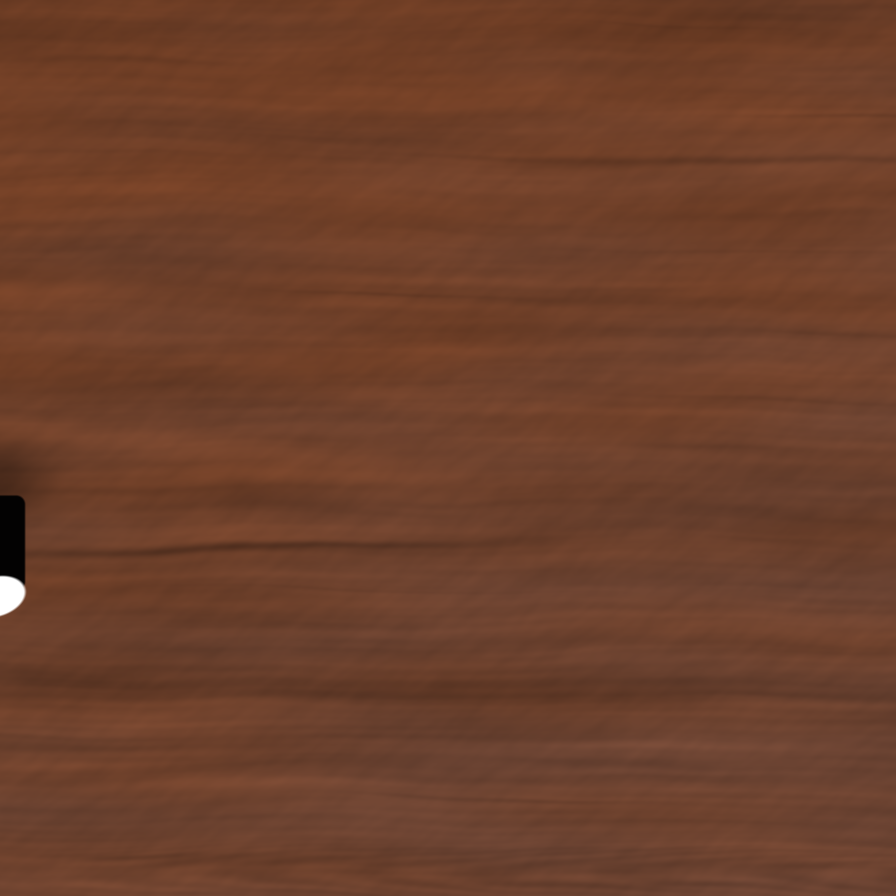
Write a Shadertoy shader that draws this texture.

```glsl
// Brown veneer with a horizontal grain, and a small dark lamp at the left edge.
// Stretched gradient noise makes the bands and lines, a tilted layer makes the
// short fibres, and soft streaks, arches and a colour drift finish the board.

const vec3 WARM_WOOD = vec3(0.432, 0.240, 0.143);
const vec3 COOL_WOOD = vec3(0.408, 0.255, 0.190);
const vec3 LAMP_BLACK = vec3(0.012, 0.008, 0.008);
const vec3 LAMP_WHITE = vec3(1.0);

float hash(vec2 p) {
    vec3 q = fract(vec3(p.xyx) * 0.1031);
    q += dot(q, q.yzx + 33.33);
    return fract((q.x + q.y) * q.z);
}

vec2 gradient(vec2 cell) {
    float angle = 6.2832 * hash(cell);
    return vec2(cos(angle), sin(angle));
}

// Gradient noise, about -0.7 to 0.7
float noise(vec2 p) {
    vec2 i = floor(p), f = p - i;
    vec2 u = f * f * f * (f * (f * 6.0 - 15.0) + 10.0);
    vec2 e = vec2(1.0, 0.0);
    float low = mix(dot(gradient(i), f), dot(gradient(i + e), f - e), u.x);
    float high = mix(dot(gradient(i + e.yx), f - e.yx), dot(gradient(i + 1.0), f - 1.0), u.x);
    return mix(low, high, u.y);
}

float fbm(vec2 p) {
    float sum = 0.0, amplitude = 1.0;
    for (int i = 0; i < 3; i++) {
        sum += amplitude * noise(p);
        p = p * vec2(1.7, 2.0) + 17.3;
        amplitude *= 0.55;
    }
    return sum;
}

vec2 rotate(vec2 p, float angle) {
    float c = cos(angle), s = sin(angle);
    return vec2(c * p.x + s * p.y, c * p.y - s * p.x);
}

// Soft streak with tapered ends
float streak(vec2 p, vec2 center, vec2 size, float slope) {
    vec2 d = p - center;
    d.y -= slope * d.x;
    d /= size;
    return exp(-dot(d, d));
}

// Short dark streaks scattered over the board
float scatteredStreaks(vec2 p) {
    float sum = 0.0;
    for (int i = 0; i < 18; i++) {
        float id = float(i) + 40.0;
        vec2 center = vec2(hash(vec2(id, 1.7)), (float(i) + hash(vec2(id, 5.1))) / 18.0);
        vec2 size = vec2(mix(0.05, 0.24, hash(vec2(id, 9.3))), mix(0.002, 0.006, hash(vec2(id, 12.9))));
        sum += streak(p, center, size, -0.02) * mix(0.4, 1.0, hash(vec2(id, 21.4)));
    }
    return sum;
}

// Nested arches opening to the right
float arches(vec2 p, float axis, float bend) {
    float y = p.y - axis;
    float rings = sin((p.x - bend * y * y) * 42.0 + 2.0 * noise(p * vec2(5.0, 20.0)));
    return rings * exp(-y * y / 0.0004) * smoothstep(0.02, 0.12, p.x);
}

// Relative brightness of the grain around zero
float woodTone(vec2 uv) {
    vec2 p = uv + vec2(0.0, 0.016 * noise(uv * vec2(2.5, 5.0)) + 0.003 * noise(uv * vec2(9.0, 18.0)));
    float lower = 1.0 - smoothstep(0.1, 0.55, uv.y);
    float tone = 0.10 * fbm(p * vec2(1.6, 13.0));
    tone += 0.10 * fbm(p * vec2(3.0, 38.0) + 7.0);
    tone += mix(0.035, 0.10, lower) * noise(p * vec2(2.0, 105.0) + 31.0);
    tone += 0.055 * noise(rotate(uv, 0.5) * vec2(16.0, 62.0));
    tone += 0.03 * noise(rotate(uv, 0.6) * vec2(45.0, 120.0));
    tone -= 0.09 * scatteredStreaks(p);
    tone += 0.05 * arches(p, 0.025, 500.0);
    // Main dark figure across the middle and lower board
    tone -= 0.27 * streak(p, vec2(0.29, 0.389), vec2(0.26, 0.0045), 0.025);
    tone -= 0.15 * streak(p, vec2(0.32, 0.442), vec2(0.13, 0.018), -0.03);
    tone -= 0.10 * streak(p, vec2(0.88, 0.435), vec2(0.28, 0.022), -0.02);
    tone -= 0.13 * streak(p, vec2(0.45, 0.238), vec2(0.9, 0.018), -0.01);
    tone -= 0.12 * streak(p, vec2(0.85, 0.819), vec2(0.40, 0.004), -0.03);
    tone += 0.08 * streak(p, vec2(0.10, 0.515), vec2(0.35, 0.014), -0.12);
    tone -= 0.07 * smoothstep(0.88, 1.0, uv.y);
    return tone;
}

vec3 woodColor(vec2 uv) {
    float drift = 0.48 + 0.85 * (0.48 - uv.y) + 0.35 * (uv.x - 0.5);
    drift += 0.55 * noise(uv * vec2(3.0, 16.0) + 53.0);
    vec3 wood = mix(WARM_WOOD, COOL_WOOD, clamp(drift, 0.0, 1.0));
    float shade = 0.35 * streak(uv, vec2(0.0, 0.46), vec2(0.05, 0.045), 0.0);
    return wood * (1.03 + woodTone(uv)) * (1.0 - shade);
}

float roundedBox(vec2 p, vec2 halfSize, float radius) {
    vec2 d = abs(p) - halfSize + radius;
    return length(max(d, 0.0)) + min(max(d.x, d.y), 0.0) - radius;
}

float cover(float distanceToEdge, float blur) {
    return 1.0 - smoothstep(-blur, blur, distanceToEdge);
}

void mainImage(out vec4 fragColor, in vec2 fragCoord) {
    vec2 uv = fragCoord / iResolution.xy;
    float blur = max(1.0 / iResolution.y, 0.0015);
    vec3 color = woodColor(uv);
    // Lamp: dark cylinder with a tilted bright opening
    float body = roundedBox(uv - vec2(-0.03, 0.394), vec2(0.058, 0.053), 0.010);
    color = mix(color, LAMP_BLACK, cover(body, blur));
    vec2 radii = vec2(0.034, 0.022);
    vec2 opening = rotate(uv - vec2(-0.005, 0.334), 0.28) / radii;
    color = mix(color, LAMP_WHITE, cover((length(opening) - 1.0) * radii.y, blur));
    fragColor = vec4(color, 1.0);
}
```
